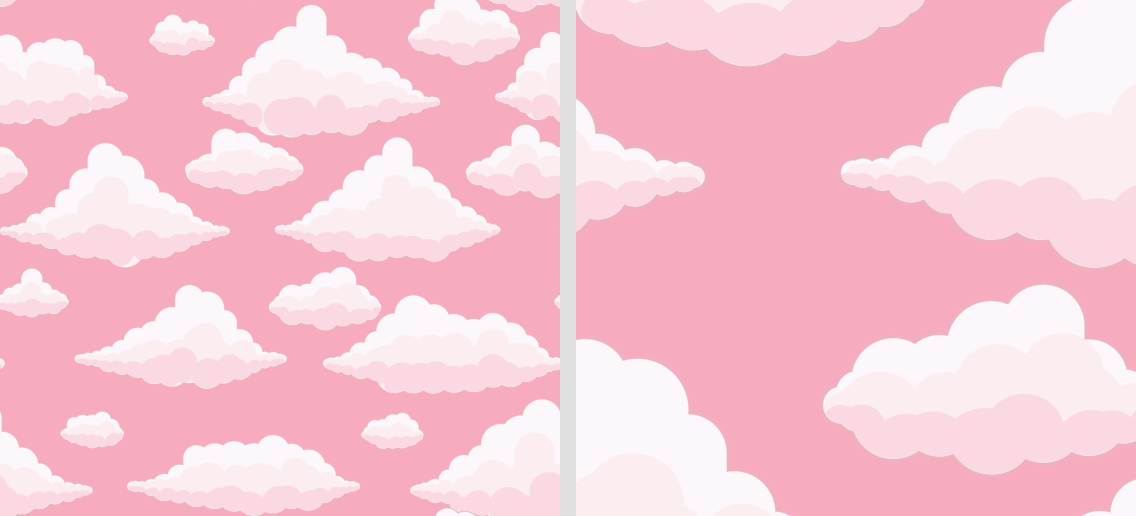
Left: the whole. Right: its middle third, enlarged.
This pattern is drawn by a WebGL 2 fragment shader. Its source:

```glsl
#version 300 es
precision highp float;

// Flat cartoon clouds drifting over a pink sky, in a wrapping staggered lattice.
// Each cloud is a union of upright capsules under a bell-shaped envelope;
// lower capsule sets, clipped to its outline, add two steps of shading.

uniform vec2 u_resolution;
out vec4 fragColor;

const vec3 SKY    = vec3(0.97, 0.67, 0.75);
const vec3 RIM    = vec3(0.93, 0.70, 0.76);
const vec3 LIGHT  = vec3(0.99, 0.97, 0.98);
const vec3 MIDDLE = vec3(0.99, 0.93, 0.94);
const vec3 SHADOW = vec3(0.98, 0.85, 0.89);

const int COLUMNS = 2;
const int ROWS = 4;
const int BIG_PUFFS = 18;
const int SMALL_PUFFS = 9;
const vec2 FIRST_CLOUD = vec2(0.06, 0.80);   // fraction of the canvas
const vec2 SMALL_OFFSET = vec2(0.25, 0.12);  // small clouds sit in the gaps
const float ROW_SHIFT = 0.125;
const vec2 SCATTER = vec2(0.05, 0.035);
const vec2 BIG_HALF_WIDTH = vec2(0.17, 0.235);
const vec2 SMALL_HALF_WIDTH = vec2(0.05, 0.11);
const float PUFF_SIZE = 2.7;
const float SAG = 0.2;
const float RIM_WIDTH = 0.0018;

struct Cloud {
    float halfWidth, height, peak, sharpness, phase, seed;
    int puffs;
};

float hash(vec2 p) {
    vec3 q = fract(p.xyx * 0.1031);
    q += dot(q, q.yzx + 33.33);
    return fract((q.x + q.y) * q.z);
}

float vary(vec2 range, float seed, float channel) {
    return mix(range.x, range.y, hash(vec2(seed, channel)));
}

Cloud makeCloud(float seed, bool small) {
    Cloud c;
    c.seed = seed;
    c.puffs = small ? SMALL_PUFFS : BIG_PUFFS;
    c.halfWidth = vary(small ? SMALL_HALF_WIDTH : BIG_HALF_WIDTH, seed, 1.0);
    c.height = c.halfWidth * vary(small ? vec2(0.6, 0.85) : vec2(0.38, 0.7), seed, 2.0);
    c.peak = vary(vec2(-0.25, 0.25), seed, 3.0);
    c.sharpness = small ? 0.9 : vary(vec2(1.3, 2.0), seed, 4.0);
    c.phase = vary(vec2(0.0, 6.28), seed, 5.0);
    return c;
}

// Distances to the outline (x), middle tone (y) and shadow (z).
vec3 cloudLayers(vec2 p, Cloud c) {
    vec3 dist = vec3(1.0);
    for (int i = 0; i < c.puffs; i++) {
        vec2 id = vec2(c.seed * 31.0 + float(i), 11.0);

        // Puffs crowd together towards the thin tips.
        float s = (float(i) + 0.5) / float(c.puffs) * 2.0 - 1.0;
        float t = sin(1.5708 * s);
        float fromPeak = abs(t - c.peak) / (1.0 + abs(c.peak) * (t > c.peak ? -1.0 : 1.0) * sign(c.peak));
        float envelope = pow(max(1.0 - fromPeak * fromPeak, 0.0), c.sharpness);
        float radius = PUFF_SIZE * c.halfWidth / float(c.puffs)
            * mix(0.22, 1.0, sqrt(envelope)) * mix(0.85, 1.2, hash(id));

        float lumps = (1.0 + 0.2 * cos(6.0 * t + c.phase)) * mix(0.85, 1.15, hash(id + 3.0));
        float bottom = -SAG * c.height * envelope * mix(0.7, 1.3, hash(id + 7.0));
        float top = max(bottom, c.height * envelope * lumps - radius);

        // Shading reaches higher on the right-hand side.
        float lean = 1.0 + 0.3 * t;
        float midTop = mix(bottom, top, 0.55 * lean * mix(0.7, 1.3, hash(id + 13.0))) - 0.3 * radius;
        float shadowTop = mix(bottom, top, 0.22 * lean * mix(0.3, 1.7, hash(id + 17.0))) - radius;
        vec3 tops = vec3(top, midTop, shadowTop);

        float slide = (hash(id + 23.0) - 0.5) * radius;
        vec3 dx = p.x - t * c.halfWidth - vec3(0.0, slide, -slide);
        vec3 dy = p.y - clamp(vec3(p.y), min(vec3(bottom), tops), tops);
        dist = min(dist, sqrt(dx * dx + dy * dy) - radius);
    }
    return vec3(dist.x, max(dist.yz, dist.xx));
}

void main() {
    vec2 canvas = vec2(u_resolution.x / u_resolution.y, 1.0);
    vec2 p = gl_FragCoord.xy / u_resolution.y;
    float blur = 0.8 / u_resolution.y;
    vec3 color = SKY;

    int perKind = COLUMNS * ROWS;
    for (int i = 0; i < 2 * perKind; i++) {
        bool small = i >= perKind;
        float seed = float(i) + 1.0;
        float column = float(i % COLUMNS);
        float row = float((i / COLUMNS) % ROWS);
        Cloud cloud = makeCloud(seed, small);

        // Lattice position, wrapped around the canvas edges.
        vec2 cell = vec2(column / float(COLUMNS) + ROW_SHIFT * row, -row / float(ROWS));
        vec2 jitter = (vec2(hash(vec2(seed, 6.0)), hash(vec2(seed, 7.0))) - 0.5) * SCATTER;
        vec2 center = (FIRST_CLOUD + cell + (small ? SMALL_OFFSET : vec2(0.0))) * canvas + jitter;
        vec2 q = mod(p - center + 0.5 * canvas, canvas) - 0.5 * canvas;
        if (abs(q.x) > 1.3 * cloud.halfWidth || abs(q.y) > 1.6 * cloud.halfWidth) continue;

        vec3 dist = cloudLayers(q, cloud);
        vec3 cover = 1.0 - smoothstep(-blur, blur, dist);
        color = mix(color, RIM, 1.0 - smoothstep(-blur, blur, dist.x - RIM_WIDTH));
        color = mix(color, LIGHT, cover.x);
        color = mix(color, MIDDLE, cover.y);
        color = mix(color, SHADOW, cover.z);
    }
    fragColor = vec4(color, 1.0);
}
```
